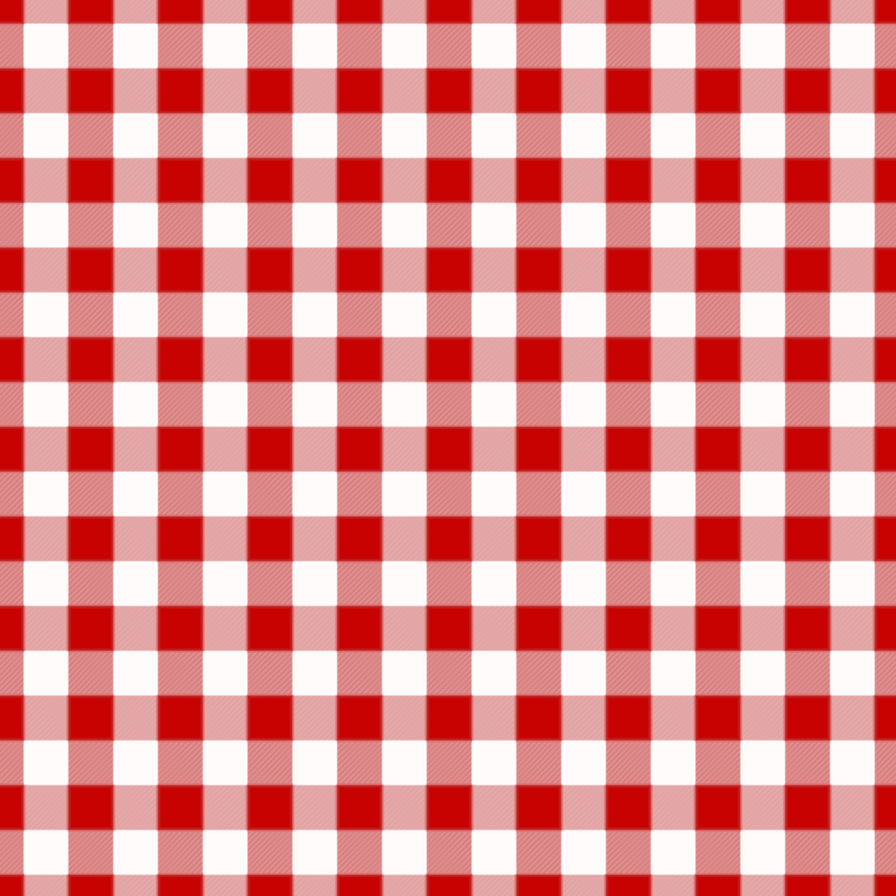
This pattern is drawn by a Shadertoy shader. Its source:

```glsl
// Red and white gingham: ten woven checks across and down.
// Vertical and horizontal bands overlap into solid red squares; the
// half-tone squares carry a fine rising twill that drifts between checks.

const float TAU = 6.2831853;

// 1 inside the shape, 0 outside, with a soft edge
float inside(float dist, float soft) {
    return 1.0 - smoothstep(-soft, soft, dist);
}

// Fine diagonal threads; whole frequencies keep them seamless
float twill(vec2 uv) {
    float drift = 0.6 * sin(TAU * (3.0 * uv.x + 7.0 * uv.y))
                + 0.5 * sin(TAU * (11.0 * uv.x - 4.0 * uv.y));
    float threads = sin(TAU * 163.0 * (uv.x - uv.y) + drift);
    float patches = 0.7 + 0.3 * sin(TAU * (13.0 * uv.x + 9.0 * uv.y));
    return threads * patches;
}

void mainImage(out vec4 fragColor, in vec2 fragCoord) {
    vec2 uv = fragCoord / iResolution.xy;
    float soft = max(7.0 / min(iResolution.x, iResolution.y), 0.013);

    // Distance to the bands, in units of one check
    vec2 cell = fract(uv * 10.0 + vec2(-0.013, 0.013) + 0.5) - 0.5;
    vec2 band = abs(cell) - 0.25;
    float column = inside(band.x, soft);
    float row = inside(band.y, soft);
    float square = max(band.x, band.y);

    // Half-tone bands on white cloth
    float weave = twill(uv);
    vec3 white = vec3(1.0, 0.985, 0.985);
    vec3 columnPink = vec3(0.86, 0.53, 0.53) + weave * vec3(0.025, 0.045, 0.045);
    vec3 rowPink = vec3(0.89, 0.65, 0.65) + weave * vec3(0.008, 0.016, 0.016);
    vec3 color = mix(white, rowPink, row);
    color = mix(color, columnPink, column * (1.0 - row));

    // Solid squares: bright fringe outside, dull rim, clear red centre
    float onBand = max(row, column);
    color = mix(color, vec3(0.90, 0.44, 0.44), inside(square - 0.02, soft) * onBand);
    color = mix(color, vec3(0.72, 0.13, 0.13), inside(square, soft));
    color = mix(color, vec3(0.785, 0.005, 0.005), inside(square + 0.026, soft));

    fragColor = vec4(color, 1.0);
}
```
